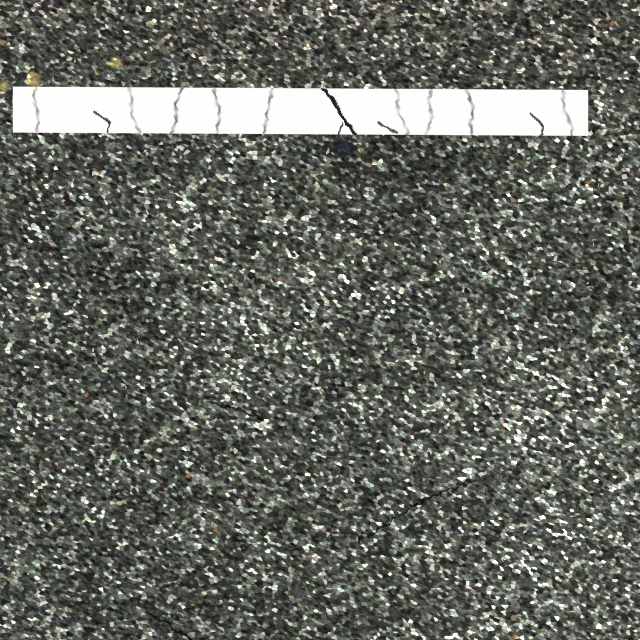
A Shadertoy shader for this texture:

```glsl
// Weathered asphalt under one long, cracked white paint bar.
// Tilted, softly blended cellular noise makes the grit; broad patches vary it.
// Segment distances and wavering lines form the cracks.

#define GRIT_SCALE 200.0
#define FINE_SCALE 275.0
#define GRIT_TILT 0.42
#define GRIT_STRETCH 1.5
#define GAP_DEPTH 0.32
#define GLINT 0.58
#define TINT_JITTER 0.16
#define PEBBLE_SCALE 100.0
#define BAR_CENTER vec2(0.4695, 0.8262)
#define BAR_HALF vec2(0.4495, 0.0360)
#define BAR_SLOPE -0.0058
#define PAINT_COLOR vec3(0.995, 0.995, 0.99)

// Broad tone changes: center, radius, strength.
const vec4 TONES[8] = vec4[](
    vec4(0.50, 0.60, 0.09, 0.30), vec4(0.27, 0.61, 0.07, 0.14),
    vec4(0.36, 0.44, 0.09, 0.22), vec4(0.86, 0.34, 0.12, 0.28),
    vec4(0.80, 0.65, 0.09, 0.18), vec4(0.82, 0.07, 0.16, 0.24),
    vec4(0.21, 0.55, 0.07, -0.18), vec4(0.62, 0.75, 0.11, -0.18));

// Grey lines across the paint: top x, bottom x, strength.
const vec3 SPLITS[9] = vec3[](
    vec3(0.055, 0.059, 0.38), vec3(0.200, 0.215, 0.34),
    vec3(0.283, 0.268, 0.52), vec3(0.337, 0.343, 0.46),
    vec3(0.427, 0.410, 0.46), vec3(0.616, 0.635, 0.34),
    vec3(0.675, 0.669, 0.36), vec3(0.733, 0.739, 0.52),
    vec3(0.878, 0.893, 0.38));

// Dark breaks in the paint; the first three form the widest one.
const vec4 BREAKS[9] = vec4[](
    vec4(0.505, 0.861, 0.519, 0.846), vec4(0.519, 0.846, 0.536, 0.816),
    vec4(0.536, 0.816, 0.556, 0.789), vec4(0.535, 0.807, 0.529, 0.789),
    vec4(0.147, 0.825, 0.171, 0.809), vec4(0.171, 0.809, 0.168, 0.793),
    vec4(0.828, 0.822, 0.848, 0.805), vec4(0.848, 0.805, 0.846, 0.788),
    vec4(0.590, 0.809, 0.620, 0.792));

// Fissures in the road surface.
const vec4 FISSURES[4] = vec4[](
    vec4(0.56, 0.154, 0.65, 0.212), vec4(0.65, 0.212, 0.74, 0.251),
    vec4(0.325, 0.375, 0.41, 0.345), vec4(0.23, 0.045, 0.31, -0.005));

// Yellow spots: center, radius.
const vec3 SPOTS[3] = vec3[](
    vec3(0.180, 0.903, 0.009), vec3(0.052, 0.877, 0.011), vec3(0.004, 0.866, 0.008));

vec3 hash3(vec2 p) {
    vec3 q = fract(vec3(p.xyx) * vec3(0.1031, 0.1030, 0.0973));
    q += dot(q, q.yxz + 33.33);
    return fract((q.xxy + q.yzz) * q.zyx);
}

float waves(vec2 p) {
    return sin(p.x + 1.7 * sin(p.y * 0.7)) * 0.5
         + sin(p.y * 1.9 + p.x * 1.3) * 0.3 + sin(p.x * 3.7 - p.y * 2.9) * 0.2;
}

// Softly blended random triple of the nearby cells, and the nearest gap.
vec4 cells(vec2 p) {
    vec2 base = floor(p);
    float near = 9.0, second = 9.0, total = 0.0;
    vec3 blend = vec3(0.0);
    for (int j = -1; j <= 1; j++)
    for (int i = -1; i <= 1; i++) {
        vec2 cell = base + vec2(i, j);
        float d = length(cell + hash3(cell).xy - p);
        float weight = exp(-7.5 * d * d);
        blend += weight * hash3(cell + 71.0);
        total += weight;
        second = min(second, max(near, d));
        near = min(near, d);
    }
    return vec4(blend / total, second - near);
}

float segment(vec2 p, vec4 s) {
    vec2 a = p - s.xy, b = s.zw - s.xy;
    return length(a - b * clamp(dot(a, b) / dot(b, b), 0.0, 1.0));
}

float stroke(float d, float halfWidth, float px) {
    return 1.0 - smoothstep(halfWidth - px, halfWidth + px, d);
}

vec3 asphalt(vec2 p, float px) {
    float c = cos(GRIT_TILT), s = sin(GRIT_TILT);
    vec2 q = mat2(c, s, -s, c) * p + 2.0;
    q.x /= GRIT_STRETCH;
    vec4 grit = cells(q * GRIT_SCALE), fine = cells(q * FINE_SCALE + 19.0);

    float tone = 1.0 + 0.05 * waves(p * 13.0) + 0.05 * waves(p.yx * 34.0 + 4.0);
    for (int i = 0; i < 8; i++) {
        vec2 d = (p - TONES[i].xy) / TONES[i].z;
        tone += TONES[i].w * exp(-dot(d, d));
    }
    // Clumps of paler grit.
    vec3 clump = cells(p * 38.0 + 3.0).xyz;
    tone += 0.22 * (clump.x - 0.5);
    float glint = GLINT * pow(grit.x, 5.0) * tone * (0.7 + 0.6 * clump.y);
    float gap = GAP_DEPTH * (1.0 - smoothstep(0.0, 0.45, grit.w));
    float light = mix(0.15 + 0.28 * grit.x + glint, 0.17, gap)
                + 0.16 * (fine.x - 0.5) + 0.12 * pow(fine.y, 6.0);
    vec3 tint = vec3(0.98, 1.01, 0.93) + vec3(0.03, -0.01, -0.01) * smoothstep(0.75, 1.0, p.y);
    vec3 color = tint * max(light * tone, 0.05) + TINT_JITTER * (fine.zxy - 0.5) * light;

    // Sparse pale or rusty pebbles.
    vec4 pebble = cells(p * PEBBLE_SCALE + 7.0);
    float chip = smoothstep(0.93, 0.97, pebble.x) * smoothstep(0.25, 0.60, pebble.w);
    color = mix(color, mix(vec3(0.86, 0.86, 0.82), vec3(0.66, 0.48, 0.30), step(0.88, pebble.y)), 0.85 * chip);

    // Yellow spots, one dark stain and thin fissures.
    vec2 rough = 0.003 * vec2(waves(p * 160.0), waves(p.yx * 190.0));
    for (int i = 0; i < 3; i++)
        color = mix(color, vec3(0.74, 0.68, 0.42) * (0.70 + light),
                    0.80 * stroke(length(p + rough - SPOTS[i].xy), SPOTS[i].z, 0.004));
    float stain = length((p + rough - vec2(0.538, 0.768)) / vec2(0.020, 0.013));
    color = mix(color, vec3(0.11, 0.13, 0.15), 0.85 * (1.0 - smoothstep(0.7, 1.2, stain)));
    for (int i = 0; i < 4; i++)
        color *= 1.0 - 0.60 * stroke(segment(p + rough * 1.5, FISSURES[i]), 0.0018, px);
    return color;
}

vec3 paint(vec2 p, float height, float px) {
    vec3 color = PAINT_COLOR;
    vec2 rough = 0.0016 * vec2(waves(p * 330.0), waves(p.yx * 290.0));
    for (int i = 0; i < 9; i++) {
        float x = mix(SPLITS[i].y, SPLITS[i].x, height) + 0.004 * waves(vec2(p.y * 95.0, float(i) * 2.3));
        float wear = 0.7 + 0.3 * sin(p.y * 260.0 + float(i) * 2.0);
        color *= 1.0 - SPLITS[i].z * wear * stroke(abs(p.x + rough.x - x), 0.0022, max(px, 0.0018));
    }
    for (int i = 0; i < 9; i++) {
        float halfWidth = i < 3 ? 0.0027 : 0.0015;
        float d = segment(p + rough, BREAKS[i]);
        color = mix(color, vec3(0.10, 0.11, 0.10), (i < 3 ? 0.95 : 0.75) * stroke(d, halfWidth, max(px, 0.0012)));
    }
    return color;
}

void mainImage(out vec4 fragColor, in vec2 fragCoord) {
    vec2 p = fragCoord / iResolution.xy;
    float px = 0.75 / iResolution.y;
    vec2 local = p - BAR_CENTER;
    local.y -= BAR_SLOPE * local.x;
    vec2 edge = abs(local) - BAR_HALF;
    float cover = 1.0 - smoothstep(-px, px, max(edge.x, edge.y));
    vec3 color = asphalt(p, px);
    color = mix(color, paint(p, local.y / (2.0 * BAR_HALF.y) + 0.5, px), cover);
    fragColor = vec4(clamp(color, 0.0, 1.0), 1.0);
}
```
